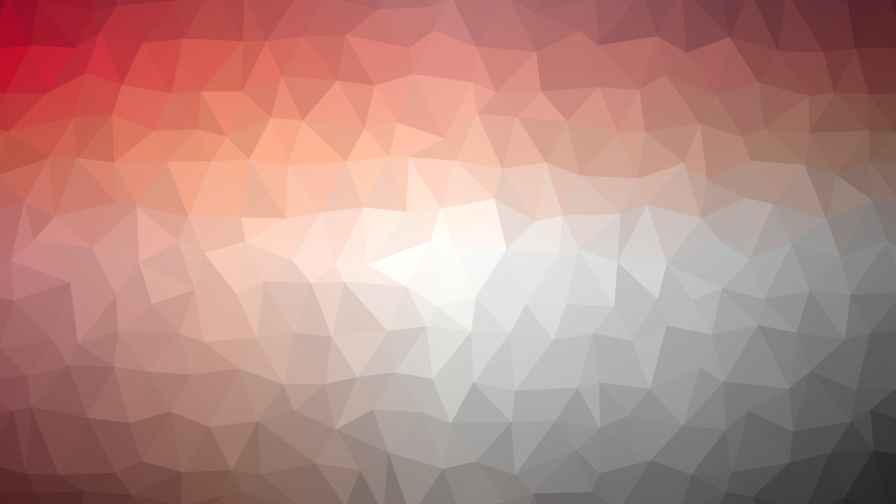
This background is drawn by a Shadertoy shader. Its source:

```glsl
// Low-poly backdrop: flat triangles over a red, peach and grey glow with a white core.
#define ROWS 12.0
#define JITTER 0.62
#define FACET_CONTRAST 0.09
#define FACET_GRADIENT 0.2

vec2 hash2(vec2 p) {
    vec3 q = fract(vec3(p.xyx) * vec3(0.1031, 0.1030, 0.0973));
    q += dot(q, q.yzx + 33.33);
    return fract((q.xx + q.yz) * q.zy);
}

// Five evenly spaced colour stops from left to right
vec3 ramp(float x, vec3 a, vec3 b, vec3 c, vec3 d, vec3 e) {
    float t = clamp(x, 0.0, 1.0) * 4.0;
    vec3 col = mix(a, b, clamp(t, 0.0, 1.0));
    col = mix(col, c, clamp(t - 1.0, 0.0, 1.0));
    col = mix(col, d, clamp(t - 2.0, 0.0, 1.0));
    return mix(col, e, clamp(t - 3.0, 0.0, 1.0));
}

float rise(float lo, float hi, float y) {
    return clamp((y - lo) / (hi - lo), 0.0, 1.0);
}

// Smooth colour field, blended upwards from horizontal ramps
vec3 glow(vec2 uv) {
    float x = uv.x, y = uv.y;
    vec3 base = ramp(x, vec3(0.30, 0.12, 0.13), vec3(0.47, 0.32, 0.27),
        vec3(0.52, 0.50, 0.49), vec3(0.36), vec3(0.11));
    vec3 low = ramp(x, vec3(0.55, 0.32, 0.33), vec3(0.75, 0.58, 0.52),
        vec3(0.80, 0.80, 0.79), vec3(0.65), vec3(0.33));
    vec3 middle = ramp(x, vec3(0.74, 0.47, 0.48), vec3(0.96, 0.78, 0.71),
        vec3(1.03, 1.03, 1.02), vec3(0.80), vec3(0.50, 0.51, 0.52));
    vec3 high = ramp(x, vec3(0.74, 0.32, 0.26), vec3(0.95, 0.63, 0.49),
        vec3(0.98, 0.77, 0.68), vec3(0.80, 0.60, 0.53), vec3(0.50, 0.37, 0.31));
    vec3 upper = ramp(x, vec3(0.73, 0.04, 0.15), vec3(0.84, 0.38, 0.33),
        vec3(0.88, 0.56, 0.52), vec3(0.68, 0.40, 0.38), vec3(0.40, 0.17, 0.17));
    vec3 top = ramp(x, vec3(0.55, 0.03, 0.14), vec3(0.68, 0.27, 0.27),
        vec3(0.74, 0.48, 0.48), vec3(0.50, 0.28, 0.31), vec3(0.29, 0.11, 0.14));
    vec3 col = mix(base, low, rise(0.0, 0.25, y));
    col = mix(col, middle, rise(0.25, 0.5, y));
    col = mix(col, high, rise(0.5, 0.7, y));
    col = mix(col, upper, rise(0.7, 0.88, y));
    return mix(col, top, rise(0.88, 1.0, y));
}

// Mesh corner: staggered grid point moved by a random offset
vec2 corner(vec2 cell) {
    float stagger = 0.5 * mod(cell.y, 2.0);
    return cell + vec2(stagger, 0.0) + JITTER * (hash2(cell + 57.0) - 0.5);
}

float cross2(vec2 a, vec2 b) {
    return a.x * b.y - a.y * b.x;
}

// Distance to the line through a and b, positive on its left
float sideDistance(vec2 p, vec2 a, vec2 b) {
    return cross2(normalize(b - a), p - a);
}

// Colour of one facet, weighted by its antialiased coverage
vec4 facet(vec2 p, vec2 a, vec2 b, vec2 c, float pixel, float aspect) {
    float winding = sign(cross2(b - a, c - a));
    float inside = min(winding * sideDistance(p, a, b),
        min(winding * sideDistance(p, b, c), winding * sideDistance(p, c, a)));
    float cover = clamp(inside / pixel + 0.5, 0.0, 1.0);
    if (cover <= 0.0) return vec4(0.0);
    vec2 centre = (a + b + c) / 3.0;
    vec2 samplePoint = mix(centre, p, FACET_GRADIENT) / (ROWS * vec2(aspect, 1.0));
    float shade = 1.0 + FACET_CONTRAST * (hash2(centre * 17.0 + 90.0).x - 0.5);
    return vec4(clamp(glow(samplePoint) * shade, 0.0, 1.0), 1.0) * cover;
}

void mainImage(out vec4 fragColor, in vec2 fragCoord) {
    float aspect = iResolution.x / iResolution.y;
    float pixel = ROWS / iResolution.y;
    vec2 p = fragCoord * pixel;
    vec4 sum = vec4(0.0);

    // Split each nearby quad along its shorter diagonal
    for (int j = -1; j <= 1; j++) {
        for (int i = -1; i <= 1; i++) {
            vec2 cell = floor(p) + vec2(float(i), float(j));
            vec2 a = corner(cell);
            vec2 b = corner(cell + vec2(1.0, 0.0));
            vec2 c = corner(cell + vec2(1.0, 1.0));
            vec2 d = corner(cell + vec2(0.0, 1.0));
            if (distance(a, c) < distance(b, d)) {
                sum += facet(p, a, b, c, pixel, aspect);
                sum += facet(p, a, c, d, pixel, aspect);
            } else {
                sum += facet(p, a, b, d, pixel, aspect);
                sum += facet(p, b, c, d, pixel, aspect);
            }
        }
    }
    vec3 col = sum.a > 0.001 ? sum.rgb / sum.a : glow(fragCoord / iResolution.xy);
    fragColor = vec4(col, 1.0);
}
```
